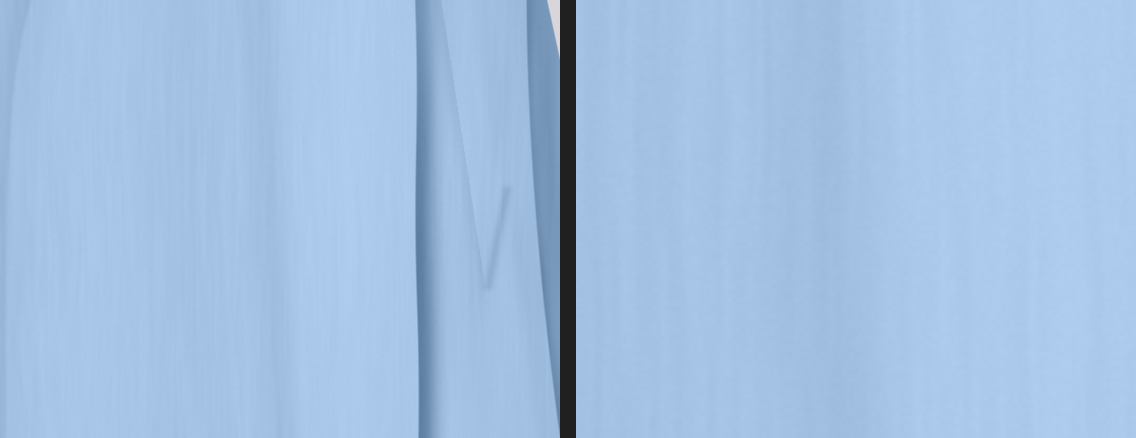
Left, the full canvas; right, a detail of the centre.
Reproduce this texture procedurally as a WebGL 2 fragment shader.

```glsl
#version 300 es
precision highp float;
// Pale blue crinkled cloth hanging in soft vertical folds.

#define LIGHT vec3(0.668, 0.788, 0.920)
#define SHADOW vec3(0.350, 0.480, 0.620)
#define BACKDROP vec3(0.850, 0.840, 0.860)
#define CRINKLE_COUNT 210.0
#define CRINKLE_DEPTH 0.085
#define GRAIN_DEPTH 0.035
#define FOLD_X 0.741
#define FOLD_WIDTH 0.029

uniform vec2 u_resolution;
out vec4 fragColor;

float hash(vec2 p) {
    vec3 q = fract(vec3(p.xyx) * 0.1031);
    q += dot(q, q.yzx + 33.33);
    return fract((q.x + q.y) * q.z);
}

float noise(vec2 p) {
    vec2 i = floor(p), f = fract(p);
    f = f * f * (3.0 - 2.0 * f);
    return mix(mix(hash(i), hash(i + vec2(1, 0)), f.x),
               mix(hash(i + vec2(0, 1)), hash(i + vec2(1, 1)), f.x), f.y);
}

float bump(float d, float width) {
    return exp(-d * d / (width * width));
}

float segmentDistance(vec2 p, vec2 a, vec2 b) {
    vec2 ab = b - a;
    return length(p - a - ab * clamp(dot(p - a, ab) / dot(ab, ab), 0.0, 1.0));
}

// Thin, nearly vertical ridges that drift and break up, centred on zero.
float crinkle(vec2 uv) {
    float drift = 0.012 * noise(uv * vec2(7.0, 2.5)) + 0.003 * noise(uv * vec2(30.0, 12.0));
    float x = (uv.x + drift) * CRINKLE_COUNT;
    float ridges = 0.6 * noise(vec2(x, uv.y * 9.0))
                 + 0.4 * noise(vec2(x * 0.47 + 40.0, uv.y * 5.0)) - 0.5;
    return ridges * mix(0.55, 1.35, noise(uv * vec2(9.0, 4.0) + 17.0));
}

// Broad light and shade on the front panel.
float frontTone(vec2 uv) {
    float t = 0.975 + 0.05 * (noise(uv * vec2(8.0, 1.6) + 5.0) - 0.5);
    float centre = uv.x - mix(0.506, 0.466, uv.y);
    t -= 0.13 * bump(centre, centre > 0.0 ? 0.027 : 0.038);
    t -= 0.085 * bump(uv.x - mix(0.36, 0.33, uv.y), 0.095);
    t += 0.035 * bump(uv.x - 0.62, 0.08);
    float hem = uv.x - (0.012 + 0.045 * pow(uv.y, 5.0));
    t -= 0.16 * (1.0 - smoothstep(-0.006, 0.004, hem));
    return t - 0.09 * bump(hem - 0.01, 0.045);
}

// Side panel with a slanted seam and a short crease.
float sideTone(vec2 uv, float pixel) {
    float down = 1.0 - uv.y;
    float seam = uv.x - (0.788 + 0.12 * down);
    float soft = pixel + 0.018 * smoothstep(0.62, 0.75, down);
    float t = mix(0.89, 0.93, smoothstep(-soft, soft, seam));
    t -= 0.12 * bump(min(seam, 0.0), 0.016) * step(seam, 0.0) * (1.0 - smoothstep(0.55, 0.75, down));
    t -= 0.10 * smoothstep(0.035, 0.075, seam);
    t += 0.04 * bump(uv.x - 0.80, 0.025) * down;
    vec2 aspect = vec2(1.28, 1.0);
    float crease = segmentDistance(uv * aspect, vec2(0.905, 0.565) * aspect, vec2(0.872, 0.348) * aspect);
    t -= 0.22 * bump(crease, 0.011);
    return t + 0.07 * (noise(uv * vec2(26.0, 3.0)) - 0.5);
}

void main() {
    vec2 uv = gl_FragCoord.xy / u_resolution;
    float pixel = 1.0 / u_resolution.x;
    float down = 1.0 - uv.y;

    // Front panel overlaps the side panel and shades it.
    float fold = uv.x - (FOLD_X + 0.005 * down + 0.002 * sin(down * 9.0));
    float side = sideTone(uv, pixel);
    side -= mix(0.60, 0.84, smoothstep(0.0, 0.45, down)) * bump(max(fold - 0.004, 0.0), FOLD_WIDTH);
    float tone = mix(frontTone(uv), side, smoothstep(-pixel, 1.5 * pixel, fold));

    // Shaded back layer beyond the outer edge.
    float outer = uv.x - (0.94 + 0.06 * pow(down, 1.8));
    float back = 0.40 - 0.22 * bump(outer, 0.012) + 0.18 * (noise(uv * vec2(60.0, 4.0)) - 0.5);
    tone = mix(tone, back, smoothstep(-pixel, 1.5 * pixel, outer));

    // Woven surface.
    tone += CRINKLE_DEPTH * crinkle(uv);
    tone += GRAIN_DEPTH * (noise(uv * vec2(400.0, 310.0)) - 0.5);

    vec3 colour = mix(SHADOW, LIGHT, tone);
    float gap = uv.x - (0.977 + 0.17 * down);
    colour = mix(colour, BACKDROP, smoothstep(-pixel, pixel, gap));
    fragColor = vec4(colour, 1.0);
}
```
